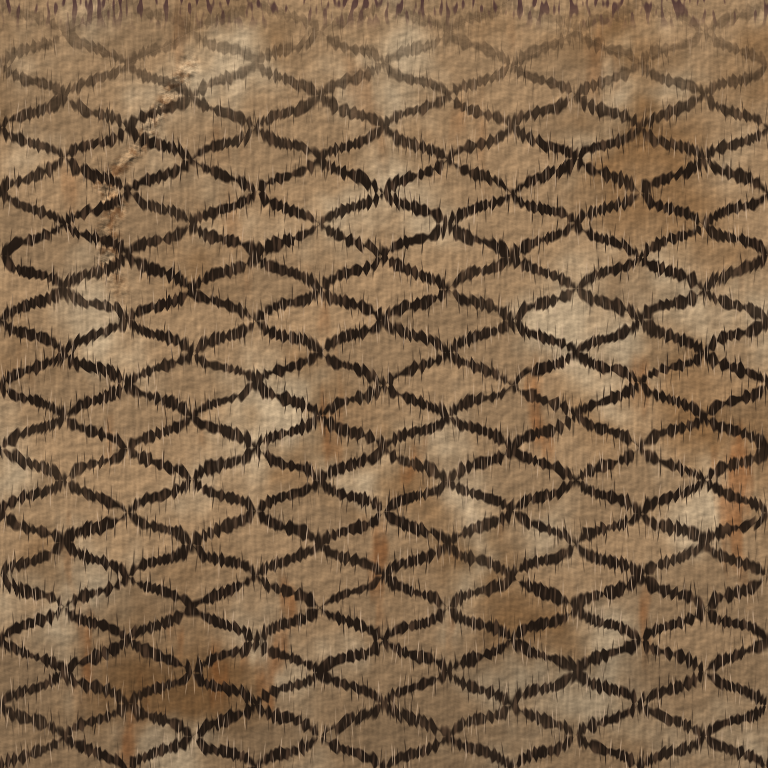
Reproduce this pattern procedurally as a Shadertoy shader.

```glsl
// Weathered tan plaster crossed by a frayed, hairy diamond net, six by twelve.

const vec2  REPEATS     = vec2(6.0, 12.0);   // diamonds across and down
const float KNOT_WIDTH  = 0.045;             // half width at crossings, in cell heights
const float BAND_WIDTH  = 0.105;             // half width between crossings
const float BEND        = 0.045;             // S-curve of each strand
const float WOBBLE      = 0.07;              // irregularity of the net
const float FRAY        = 0.13;              // roughness of the band edges
const vec2  HAIR_GRID   = vec2(96.0, 30.0);
const float HAIR_WIDTH  = 0.0007;
const float RELIEF      = 0.30;
const vec3  TAN         = vec3(0.57, 0.46, 0.34);
const vec3  PALE        = vec3(0.68, 0.59, 0.47);
const vec3  BROWN       = vec3(0.45, 0.33, 0.21);
const vec3  RUST        = vec3(0.49, 0.29, 0.15);
const vec3  INK         = vec3(0.11, 0.08, 0.06);
const vec3  WORN_INK    = vec3(0.27, 0.20, 0.15);
const vec3  LIGHT_HAIR  = vec3(0.79, 0.67, 0.55);
const vec3  PLUM        = vec3(0.25, 0.16, 0.17);
const float PI          = 3.14159265;

vec2 hash2(vec2 p) {
    vec3 q = fract(p.xyx * vec3(0.1031, 0.1030, 0.0973));
    q += dot(q, q.yzx + 33.33);
    return fract((q.xx + q.yz) * q.zy);
}

float cornerSlope(vec2 corner, vec2 offset) {
    float angle = 2.0 * PI * hash2(corner).x;
    return dot(vec2(cos(angle), sin(angle)), offset);
}

float gradientNoise(vec2 p) {
    vec2 i = floor(p), f = p - i;
    vec2 w = f * f * f * (f * (f * 6.0 - 15.0) + 10.0);
    vec2 e = vec2(1.0, 0.0);
    return mix(mix(cornerSlope(i, f), cornerSlope(i + e, f - e), w.x),
               mix(cornerSlope(i + e.yx, f - e.yx), cornerSlope(i + 1.0, f - 1.0), w.x), w.y);
}

float fbm(vec2 p) {
    float sum = 0.0, gain = 0.6;
    for (int i = 0; i < 4; i++) {
        sum += gain * gradientNoise(p);
        p = mat2(1.6, 1.2, -1.2, 1.6) * p + 7.3;
        gain *= 0.5;
    }
    return sum;
}

// Diagonal coordinates: both families of strands lie on the integers.
vec2 netCoords(vec2 uv) {
    vec2 p = uv * REPEATS;
    p.y += WOBBLE * gradientNoise(uv * 17.0);
    return vec2(p.x + p.y, p.x - p.y);
}

// Depth inside the nearest strand; negative outside.
float bandDepth(vec2 uv) {
    vec2 d = netCoords(uv);
    vec2 across = d - round(d) + BEND * sin(2.0 * PI * d.yx);
    vec2 halfWidth = mix(vec2(KNOT_WIDTH), vec2(BAND_WIDTH), abs(sin(PI * d.yx)));
    vec2 depth = halfWidth - abs(across);
    return max(depth.x, depth.y);
}

// Short slanted hairs rooted close to the strands.
float hairs(vec2 uv, float layer, float px) {
    vec2 p = uv * HAIR_GRID + layer * vec2(0.37, 0.0);
    float column = floor(p.x);
    float shift = hash2(vec2(column, layer * 17.0 + 3.0)).x;
    p.y += shift;
    vec2 id = floor(p);
    vec2 rnd = hash2(id + layer * 31.0), pick = hash2(id + layer * 47.0 + 11.0);
    vec2 centre = vec2(0.3 + 0.4 * rnd.x, 0.5);
    vec2 d = p - id - centre;
    d.x -= 0.9 * (rnd.y - 0.5) * d.y;
    float body = 1.0 - smoothstep(HAIR_WIDTH - 0.5 * px, HAIR_WIDTH + 0.5 * px, abs(d.x) / HAIR_GRID.x);
    float tips = 1.0 - smoothstep(0.2, 0.48, abs(d.y));
    vec2 root = (id + centre - vec2(layer * 0.37, shift)) / HAIR_GRID;
    float nearBand = smoothstep(-0.13, -0.01, bandDepth(root));
    return body * tips * nearBand * step(0.45, pick.x) * mix(0.35, 1.0, pick.y);
}

// Rough seam running down the upper left.
float seamMask(vec2 uv) {
    float path = 0.145 + 0.10 * smoothstep(0.74, 0.94, uv.y) + 0.03 * gradientNoise(uv.yy * 14.0);
    float span = smoothstep(0.58, 0.68, uv.y) * (1.0 - smoothstep(0.90, 0.94, uv.y));
    return span * (1.0 - smoothstep(0.004, 0.022, abs(uv.x - path)));
}

vec3 plaster(vec2 uv) {
    float stain = fbm(uv * 4.0 + 2.0);
    vec3 color = mix(TAN, BROWN, smoothstep(0.0, 0.45, -stain));
    color = mix(color, PALE, smoothstep(-0.05, 0.4, fbm(uv * vec2(7.0, 6.0) + 21.0)));
    float streak = smoothstep(0.18, 0.42, fbm(uv * vec2(15.0, 4.0) + 40.0));
    color = mix(color, RUST, 0.6 * streak * (1.0 - 0.6 * smoothstep(0.4, 0.7, uv.y)));
    color *= 0.95 + 0.13 * hash2(floor(netCoords(uv)) + 60.0).x;
    // Bumps lit from the upper left, then fine vertical fibres.
    float seam = seamMask(uv);
    vec2 grain = uv * vec2(46.0, 60.0), lightStep = vec2(-0.12, 0.16);
    color *= 1.0 + RELIEF * (1.0 + 2.5 * seam) * (fbm(grain) - fbm(grain + lightStep)) * 1.6;
    color = mix(color, RUST * 0.75, 0.5 * seam * smoothstep(-0.15, 0.25, fbm(uv * 70.0)));
    color *= 1.0 + 0.13 * gradientNoise(uv * vec2(210.0, 16.0));
    return color * mix(0.86, 1.04, smoothstep(0.0, 0.4, uv.y));
}

void mainImage(out vec4 fragColor, in vec2 fragCoord) {
    vec2 uv = fragCoord / iResolution.xy;
    float px = 1.0 / min(iResolution.x, iResolution.y);
    vec3 color = plaster(uv);

    // Frayed strands, fading toward the top.
    float fibre = gradientNoise(vec2(uv.x * 170.0 + 3.0 * gradientNoise(uv * 20.0), uv.y * 11.0));
    float presence = mix(0.22, 1.0, 1.0 - smoothstep(0.76, 1.0, uv.y));
    presence *= 0.93 + 0.3 * gradientNoise(uv * 9.0 + 5.0);
    float band = smoothstep(-0.025, 0.04, bandDepth(uv) + FRAY * fibre);
    vec3 ink = mix(INK, WORN_INK, smoothstep(-0.1, 0.5, gradientNoise(uv * vec2(240.0, 30.0))));
    color = mix(color, ink, clamp(band * presence, 0.0, 0.95));

    // Dark and light hairs in alternate layers.
    for (int i = 0; i < 4; i++) {
        vec3 hairColor = i % 2 == 0 ? INK : LIGHT_HAIR;
        color = mix(color, hairColor, 0.8 * presence * hairs(uv, float(i), px));
    }

    // Plum flecks along the top edge.
    float fleck = smoothstep(0.05, 0.3, gradientNoise(uv * vec2(150.0, 45.0)) + 0.5 * gradientNoise(uv * vec2(12.0, 3.0)));
    color = mix(color, PLUM, 0.75 * fleck * smoothstep(0.955, 1.0, uv.y));
    fragColor = vec4(clamp(color, 0.0, 1.0), 1.0);
}
```
